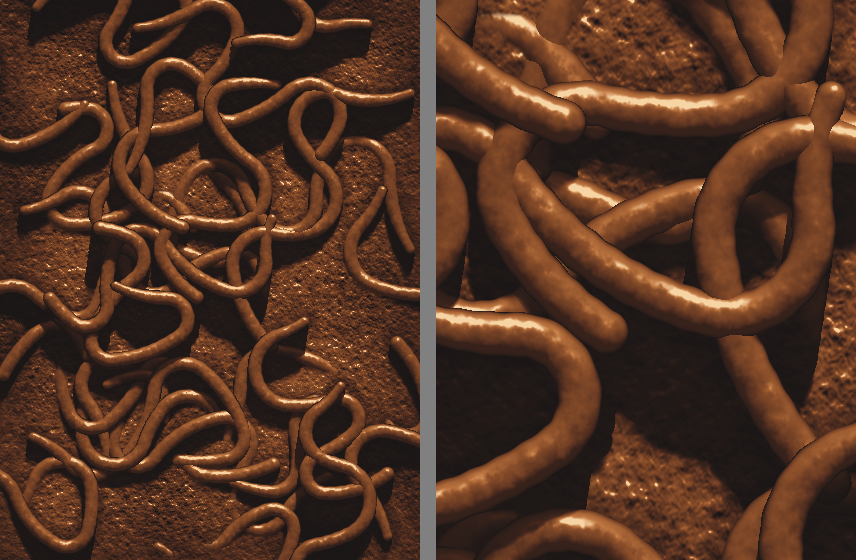
Left, the full canvas; right, a detail of the centre.
Reproduce this pattern procedurally as a Shadertoy shader.

```glsl
// Glossy brown tubes coiling over dark grainy earth, lit from the upper edge.

const int COLUMNS = 4;            // worms start on a jittered grid
const int ROWS = 7;
const int ARCS = 7;               // arcs chained into one worm
const int SHADOW_STEPS = 10;
const float SHADOW_STEP = 0.0145;
const float TUBE_RADIUS = 0.0178;
const float REACH = 0.045;        // range of contact darkening
const float SEED = 3.0;
const vec3 LIGHT = normalize(vec3(0.12, 0.80, 0.50));
const vec3 RAMP[6] = vec3[6](
    vec3(0.095, 0.085, 0.085), vec3(0.27, 0.155, 0.115), vec3(0.43, 0.24, 0.14),
    vec3(0.56, 0.32, 0.17), vec3(0.74, 0.46, 0.25), vec3(0.97, 0.83, 0.64));

struct Arc { vec2 center, middle; float radius, halfTurn, side, start; bool last; };

float hash(vec2 p) { return fract(sin(dot(p, vec2(127.1, 311.7))) * 43758.55); }

vec2 perp(float angle) { return vec2(-sin(angle), cos(angle)); }

float noise(vec2 p) {
    vec2 i = floor(p), f = fract(p);
    f = f * f * (3.0 - 2.0 * f);
    return mix(mix(hash(i), hash(i + vec2(1, 0)), f.x),
               mix(hash(i + vec2(0, 1)), hash(i + vec2(1, 1)), f.x), f.y);
}

float grain(vec2 p) {
    float sum = 0.0, weight = 0.5;
    for (int i = 0; i < 3; i++) {
        sum += weight * noise(p);
        p = mat2(1.6, 1.2, -1.2, 1.6) * p + 7.3;
        weight *= 0.65;
    }
    return sum;
}

// Offset from the nearest point of the arc in xy, length along the worm in z
vec3 nearestOnArc(vec2 p, Arc a) {
    vec2 v = p - a.center, m = a.middle;
    float angle = atan(m.x * v.y - m.y * v.x, dot(m, v));
    float t = clamp(angle, -a.halfTurn, a.halfTurn);
    // Round caps belong only to the two ends of a worm
    bool capped = a.side * angle < 0.0 ? a.start == 0.0 : a.last;
    if (!capped && abs(angle - t) * a.radius > 0.0004) return vec3(1.0, 1.0, a.start);
    vec2 onArc = a.radius * (m * cos(t) + vec2(-m.y, m.x) * sin(t));
    return vec3(v - onArc, a.start + (a.halfTurn + a.side * t) * a.radius);
}

float thickness(float s) {
    return TUBE_RADIUS * (0.72 + 0.28 * smoothstep(0.0, 0.12, s)) * (1.0 + 0.025 * sin(s * 260.0));
}

float axisHeight(float s, vec2 id) {
    return 0.08 * hash(id + 5.1) - 0.012 + 0.022 * sin(s * 9.0 + 6.3 * hash(id + 8.7));
}

// Amount of light reaching a given height below the sampled skyline
float lightAt(float z, float skyline[SHADOW_STEPS]) {
    float shade = 0.0, rise = LIGHT.z / length(LIGHT.xy);
    for (int i = 0; i < SHADOW_STEPS; i++) {
        float ray = z + rise * SHADOW_STEP * float(i + 1);
        shade = max(shade, smoothstep(0.0, 0.011, skyline[i] - ray));
    }
    return 1.0 - shade;
}

vec3 ramp(float tone) {
    vec3 color = RAMP[0];
    for (int i = 1; i < 6; i++)
        color = mix(color, RAMP[i], clamp(tone * 5.0 - float(i - 1), 0.0, 1.0));
    return color;
}

void mainImage(out vec4 fragColor, in vec2 fragCoord) {
    vec2 p = fragCoord / iResolution.x;
    float pixel = 1.0 / iResolution.x, aspect = iResolution.y / iResolution.x;
    vec2 toLight = normalize(LIGHT.xy);
    float skyline[SHADOW_STEPS];
    for (int i = 0; i < SHADOW_STEPS; i++) skyline[i] = -1.0;
    float top = -1.0, cover = 0.0, contact = 0.0;
    vec3 normal = vec3(0, 0, 1);

    // Chain gentle bends and hairpins into worms, keeping the highest surface
    for (int w = 0; w < COLUMNS * ROWS; w++) {
        vec2 id = vec2(w % COLUMNS, w / COLUMNS) + SEED;
        vec2 jitter = vec2(hash(id), hash(id + 31.7));
        vec2 tip = (id - SEED + jitter) / vec2(COLUMNS, ROWS) * vec2(1.0, aspect);
        vec2 inward = vec2(0.5, 0.5 * aspect) - tip;
        float heading = atan(inward.y, inward.x) + 4.4 * (hash(id + 2.3) - 0.5);
        float side = hash(id + 4.9) < 0.5 ? -1.0 : 1.0, along = 0.0;
        for (int k = 0; k < ARCS; k++) {
            float u = hash(id + 17.3 * float(k + 1)), v = hash(id + 11.9 * float(k + 1));
            bool hairpin = k % 2 == 1;
            float turn = hairpin ? 1.5 + 1.3 * u : 0.25 + 0.5 * u;
            float radius = hairpin ? 0.047 + 0.042 * v : 0.20 + 0.14 * v;
            if (hairpin && u + v > 0.6) side = -side;
            vec2 center = tip + side * radius * perp(heading);
            Arc arc = Arc(center, -side * perp(heading + side * turn * 0.5),
                          radius, turn * 0.5, side, along, k == ARCS - 1);
            heading += side * turn;
            tip = center - side * radius * perp(heading);
            along += turn * radius;
            if (distance(p, center) > radius + 0.18) continue;

            if (abs(distance(p, center) - radius) < REACH) {
                vec3 near = nearestOnArc(p, arc);
                float r = thickness(near.z), d = length(near.xy), z = axisHeight(near.z, id);
                contact = max(contact, (1.0 - smoothstep(r, REACH, d)) * smoothstep(-r, r, z));
                float nz = sqrt(max(1.0 - d * d / (r * r), 0.0));
                if (d < r && z + r * nz > top) {
                    top = z + r * nz;
                    normal = vec3(near.xy / r, nz);
                    cover = clamp((r - d) / (1.5 * pixel), 0.0, 1.0);
                }
            }
            for (int i = 0; i < SHADOW_STEPS; i++) {
                vec2 q = p + toLight * SHADOW_STEP * float(i + 1);
                if (abs(distance(q, center) - radius) > TUBE_RADIUS) continue;
                vec3 near = nearestOnArc(q, arc);
                float r = thickness(near.z), rest = r * r - dot(near.xy, near.xy);
                if (rest > 0.0) skyline[i] = max(skyline[i], axisHeight(near.z, id) + sqrt(rest));
            }
        }
    }

    // Grainy earth with broad swells, glints and dark borders
    float rough = grain(p * 38.0), fine = grain(p * 115.0);
    float slope = 1.2 * (fine - grain((p + toLight * 0.003) * 115.0)) + rough - grain((p + toLight * 0.006) * 38.0);
    float swell = sin(p.x * 9.0 + 2.0 * sin(p.y * 5.0)) * sin(p.y * 8.0 + 1.5 * sin(p.x * 7.0));
    float border = min(min(p.x, 1.0 - p.x), min(p.y, aspect - p.y));
    float edgeLight = mix(0.5, 1.0, smoothstep(0.0, 0.16, border));
    float earth = 0.39 + 0.12 * swell + 0.62 * slope + 0.4 * (fine - 0.5);
    earth += 0.35 * smoothstep(0.2, 0.5, slope);
    earth *= edgeLight * (1.0 - 0.45 * contact) * mix(0.08, 1.0, lightAt(0.0, skyline));

    // Glossy tubes with dark flanks
    vec3 bumpy = normalize(normal + vec3(0.5 * (rough - 0.5), 0.5 * (fine - 0.5), 0.0));
    float diffuse = max(dot(bumpy, LIGHT), 0.0);
    float gloss = pow(max(dot(bumpy, normalize(LIGHT + vec3(0, 0, 1))), 0.0), 42.0);
    float lit = mix(0.17, 1.0, lightAt(top + 0.003, skyline));
    float tube = (0.14 + 0.62 * diffuse) * mix(0.2, 1.0, smoothstep(0.05, 0.75, normal.z));
    tube = (tube + 0.5 * gloss) * lit * mix(0.8, 1.0, edgeLight);

    cover *= smoothstep(0.0, 0.004, top - 0.006 * (rough - 0.5));
    fragColor = vec4(mix(ramp(earth), ramp(tube), cover), 1.0);
}
```
